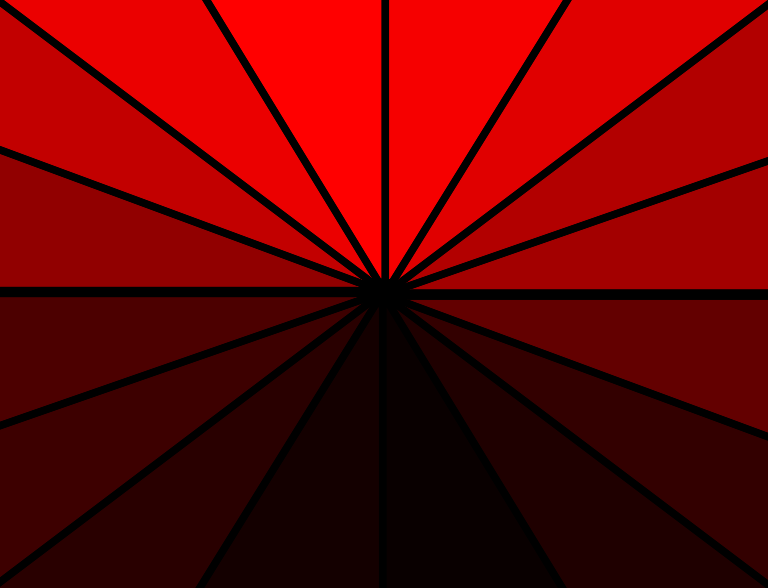
Write a Shadertoy shader that draws this background.

```glsl
// Sunburst of sixteen red sectors, bright above and dark below, split by black spokes.

const float TAU = 6.2831853;
const int HALF_COUNT = 8;

// Spoke directions over a half turn, in degrees; the other half is opposite.
const float SPOKE_DEGREES[8] = float[8](
    0.0, 19.2, 37.1, 58.2, 90.0, 121.4, 142.95, 159.7);

// Red level of each sector, counter-clockwise from the right.
const float SECTOR_RED[16] = float[16](
    0.64, 0.70, 0.88, 0.965, 1.0, 0.92, 0.76, 0.57,
    0.30, 0.24, 0.16, 0.08, 0.035, 0.12, 0.20, 0.39);

float spokeAngle(int index) {
    float halfTurn = index < HALF_COUNT ? 0.0 : 0.5 * TAU;
    return radians(SPOKE_DEGREES[index % HALF_COUNT]) + halfTurn;
}

// Distance to a ray from the centre, shifted sideways (clockwise).
float rayDistance(vec2 p, float angle, float shift) {
    vec2 along = vec2(cos(angle), sin(angle));
    vec2 across = vec2(along.y, -along.x);
    vec2 local = vec2(dot(p, along), dot(p, across) - shift);
    return length(vec2(min(local.x, 0.0), local.y));
}

float sectorRed(vec2 p) {
    float angle = mod(atan(p.y, p.x), TAU);
    float red = SECTOR_RED[0];
    for (int i = 1; i < 2 * HALF_COUNT; i++) {
        if (angle >= spokeAngle(i)) red = SECTOR_RED[i];
    }
    return red;
}

// Signed distance to the spokes joined with the round hub.
float spokesDistance(vec2 p, float hubRadius, float shift) {
    float d = length(p) - hubRadius;
    for (int i = 0; i < 2 * HALF_COUNT; i++) {
        float halfWidth = i % HALF_COUNT == 0 ? 0.009 : 0.0066;
        d = min(d, rayDistance(p, spokeAngle(i), shift) - halfWidth);
    }
    return d;
}

void mainImage(out vec4 fragColor, in vec2 fragCoord) {
    // Coordinates in canvas heights, centred on the hub
    vec2 p = (fragCoord - iResolution.xy * vec2(0.5, 0.5012)) / iResolution.y;
    float edge = 0.5 / iResolution.y;

    // Sectors, then black spokes over their borders
    float red = sectorRed(p);
    red *= smoothstep(-edge, edge, spokesDistance(p, 0.026, 0.0022));

    fragColor = vec4(red, 0.0, 0.0, 1.0);
}
```
